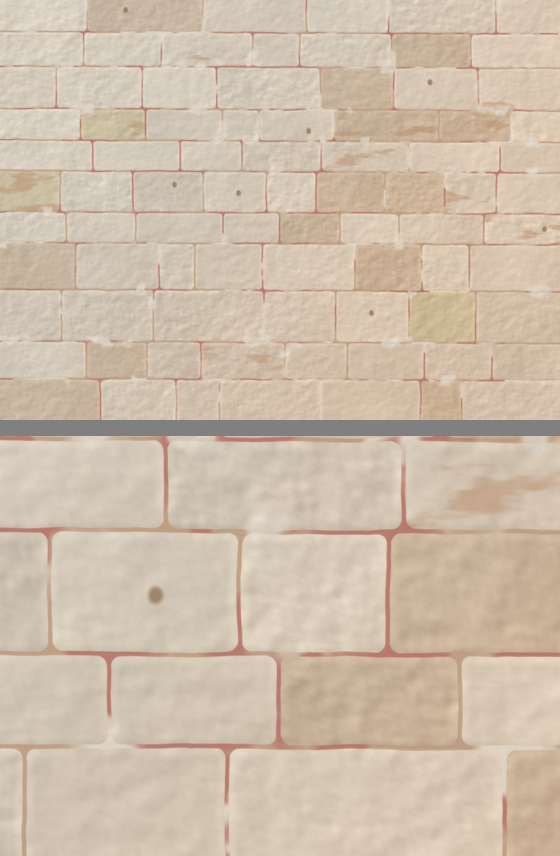
Top: the whole. Bottom: its middle third, enlarged.
Write a Shadertoy shader that draws this texture.

```glsl
// Weathered pale sandstone wall: eleven uneven courses of rough-hewn blocks with thin joints.

const int COURSES = 11;
// Course boundaries from the ground up; the outer two lie off the canvas.
const float COURSE_EDGE[12] = float[12](-0.03, 0.096, 0.185, 0.308, 0.420, 0.493,
                                        0.591, 0.664, 0.739, 0.840, 0.922, 1.03);
const float BLOCK_COUNT[11] = float[11](7., 8., 7., 8., 8., 9., 7., 8., 7., 7., 6.);

const float JOINT_JITTER = 0.62;    // share of a block width
const float JOINT_HALF   = 0.0017;  // half the joint width
const float CORNER       = 0.008;
const float WARP         = 0.0045;  // waviness of the block edges
const float TILT         = 0.006;   // courses sink slightly to the right
const float CHISEL_FREQ  = 62.0;
const float RELIEF       = 0.19;

const vec3 STONE_GREY  = vec3(0.795, 0.750, 0.690);
const vec3 STONE_CREAM = vec3(0.850, 0.815, 0.755);
const vec3 STONE_TAN   = vec3(0.755, 0.680, 0.590);
const vec3 STONE_OLIVE = vec3(0.765, 0.720, 0.595);
const vec3 WARM_TINT   = vec3(0.025, -0.012, -0.040);
const vec3 MORTAR      = vec3(0.870, 0.835, 0.780);
const vec3 JOINT_BROWN = vec3(0.740, 0.610, 0.500);
const vec3 JOINT_RED   = vec3(0.710, 0.450, 0.410);
const vec3 RUST        = vec3(0.720, 0.550, 0.420);
const vec3 PIT         = vec3(0.560, 0.440, 0.330);

float hash(vec2 p) {
    vec3 q = fract(vec3(p.xyx) * 0.1031);
    q += dot(q, q.yzx + 33.33);
    return fract((q.x + q.y) * q.z);
}

float noise(vec2 p) {
    vec2 i = floor(p), f = fract(p);
    f = f * f * (3.0 - 2.0 * f);
    return mix(mix(hash(i), hash(i + vec2(1, 0)), f.x),
               mix(hash(i + vec2(0, 1)), hash(i + vec2(1, 1)), f.x), f.y);
}

float fbm(vec2 p) {
    float sum = 0.0, amp = 0.5;
    for (int k = 0; k < 4; k++) {
        sum += amp * noise(p);
        p = mat2(0.8, 0.6, -0.6, 0.8) * p * 2.03 + 17.0;
        amp *= 0.5;
    }
    return sum;
}

// Horizontal position (0..1) of a vertical joint in a course.
float jointX(float i, float row, float count) {
    if (i < 0.5) return -0.03;
    if (i > count - 0.5) return 1.03;
    return (i + JOINT_JITTER * (hash(vec2(i, row) + 41.7) - 0.5)) / count;
}

float roundBox(vec2 p, vec2 halfSize, float r) {
    vec2 q = abs(p) - halfSize + r;
    return length(max(q, 0.0)) + min(max(q.x, q.y), 0.0) - r;
}

void mainImage(out vec4 fragColor, in vec2 fragCoord) {
    float aspect = iResolution.x / iResolution.y;
    float px = 1.0 / iResolution.y;
    vec2 p = fragCoord / iResolution.y;
    vec2 w = p + WARP * (vec2(fbm(p * 22.0), fbm(p * 22.0 + 50.0)) - 0.47);
    w.y += TILT * (p.x / aspect - 0.5);

    // Locate the course, then the block within it.
    int row = 0;
    for (int k = 1; k < COURSES; k++) if (w.y > COURSE_EDGE[k]) row = k;
    float r = float(row), count = BLOCK_COUNT[row], block = 0.0;
    for (float i = 1.0; i < count; i++) if (w.x > aspect * jointX(i, r, count)) block = i;
    vec2 lo = vec2(aspect * jointX(block, r, count), COURSE_EDGE[row]);
    vec2 hi = vec2(aspect * jointX(block + 1.0, r, count), COURSE_EDGE[row + 1]);
    vec2 local = w - 0.5 * (lo + hi), halfSize = 0.5 * (hi - lo);
    float d = roundBox(local, halfSize - JOINT_HALF, CORNER);
    vec2 id = vec2(block, r) + 7.3;

    // Block tone: paler high on the wall, warmer at the lower right.
    float kind = hash(id), shade = hash(id + 90.0);
    vec3 stone = mix(STONE_GREY, STONE_CREAM, clamp(0.6 * shade + 0.5 * p.y - 0.1, 0.0, 1.0));
    if (kind > 0.87) stone = mix(stone, STONE_TAN, 0.75);
    else if (kind < 0.09) stone = mix(stone, STONE_OLIVE, 0.75);
    stone += WARM_TINT * smoothstep(0.7, 1.6, p.x + 0.8 * (1.0 - p.y));
    stone += 0.07 * (fbm(p * 9.0 + id * 3.0) - 0.47);

    // Chiselled relief lit from the upper left.
    vec2 q = p * vec2(0.85, 1.0) * CHISEL_FREQ + id * 5.0;
    float slope = fbm(q) - fbm(q + vec2(-0.28, 0.32));
    stone += RELIEF * mix(0.55, 1.0, hash(id + 30.0)) * slope;

    // Rust veins on some blocks, one weathered pit on a few.
    float vein = smoothstep(0.56, 0.72, fbm(p * vec2(14.0, 45.0) + id));
    stone = mix(stone, RUST, 0.5 * vein * step(0.8, hash(id + 12.0)));
    vec2 pitAt = (vec2(hash(id + 3.0), hash(id + 5.0)) - 0.5) * halfSize;
    float pit = 1.0 - smoothstep(0.003, 0.008, length((local - pitAt) * vec2(1.0, 0.8)));
    stone = mix(stone, PIT, 0.75 * pit * step(0.9, hash(id + 61.0)));

    // Pale worn rim, shaded along the lower edge.
    float rim = smoothstep(-0.009, -0.002, d);
    stone += rim * mix(-0.035, 0.03, smoothstep(-halfSize.y, -halfSize.y + 0.012, local.y));

    // Joints: mortar broken by brown and reddish cracks.
    float stain = fbm(p * 13.0 + 80.0);
    vec3 joint = mix(MORTAR, JOINT_BROWN, smoothstep(0.32, 0.46, stain));
    joint = mix(joint, JOINT_RED, smoothstep(0.46, 0.58, fbm(p * 17.0 + 23.0)));
    vec3 color = mix(stone, joint, 0.9 * smoothstep(-px, px, d));

    // Mortar smeared over block edges here and there.
    float smear = smoothstep(0.62, 0.70, fbm(p * 15.0 + 140.0)) * smoothstep(-0.016, -0.006, d);
    color = mix(color, MORTAR + 0.15 * slope, 0.8 * smear);

    fragColor = vec4(clamp(color, 0.0, 1.0), 1.0);
}
```
